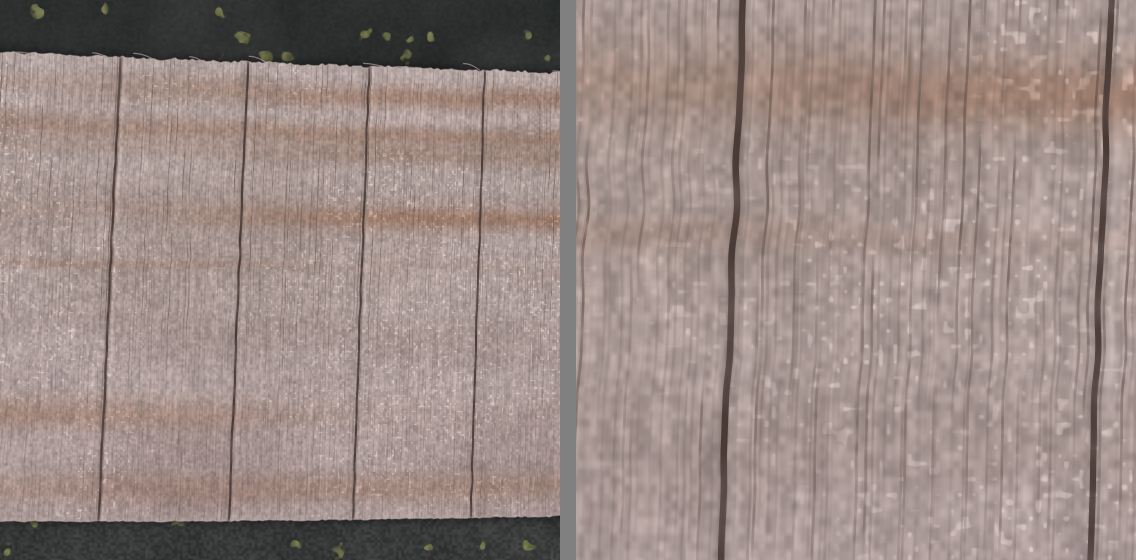
Left: the whole. Right: its middle third, enlarged.
Reproduce this texture procedurally as a Shadertoy shader.

```glsl
const vec3 WOOD = vec3(0.645, 0.582, 0.562);
const vec3 PALE = vec3(0.745, 0.690, 0.685);
const vec3 TAN = vec3(0.590, 0.445, 0.365);
const vec3 MAUVE = vec3(0.605, 0.530, 0.525);
const vec3 GROOVE = vec3(0.285, 0.225, 0.210);
const vec3 GRAIN = vec3(0.390, 0.315, 0.285);
const vec3 EARTH_DARK = vec3(0.150, 0.160, 0.160);
const vec3 EARTH_LIGHT = vec3(0.270, 0.275, 0.270);
const vec3 LEAF = vec3(0.470, 0.480, 0.300);
const float PITCH = 0.22;           // mean plank width
const float PITCH_SHRINK = 0.0055;  // planks narrow to the right
const float GROOVE_WIDTH = 0.0019;  // half widths
const float GRAIN_WIDTH = 0.0008;
const float GRAIN_PER_PLANK = 22.0;
const float ROUGHNESS = 0.17;
const int BAND_COUNT = 11;
// Stain bands: height on board, half width, strength at left, at right (negative is pale)
const vec4 BANDS[BAND_COUNT] = vec4[](
    vec4(0.985, 0.016, -0.5, -0.6), vec4(0.935, 0.024, 0.25, 0.75),
    vec4(0.890, 0.018, -0.4, -0.5), vec4(0.850, 0.023, 0.50, 0.60),
    vec4(0.805, 0.018, 0.15, 0.45), vec4(0.755, 0.030, -0.3, -0.45),
    vec4(0.668, 0.026, 0.15, 0.90), vec4(0.552, 0.012, 0.35, 0.15),
    vec4(0.470, 0.045, -0.1, -0.4), vec4(0.234, 0.034, 0.60, 0.10),
    vec4(0.070, 0.032, 0.40, 0.50));

float hash(vec2 p) {
    vec3 q = fract(p.xyx * 0.1031);
    q += dot(q, q.yzx + 33.33);
    return fract((q.x + q.y) * q.z);
}

float noise(vec2 p) {
    vec2 i = floor(p), f = fract(p);
    f = f * f * (3.0 - 2.0 * f);
    return mix(mix(hash(i), hash(i + vec2(1, 0)), f.x),
               mix(hash(i + vec2(0, 1)), hash(i + vec2(1, 1)), f.x), f.y);
}

float fbm(vec2 p) {
    float sum = 0.0, amp = 0.5;
    for (int i = 0; i < 4; i++) {
        sum += amp * noise(p);
        p = p * 2.03 + 17.7;
        amp *= 0.5;
    }
    return sum;
}

float stroke(float dist, float halfWidth, float px) {
    return clamp((halfWidth - dist) / px + 0.5, 0.0, 1.0);
}

// Plank coordinate: whole numbers fall on the leaning grooves
float plankCoord(vec2 uv) {
    float t = (uv.y - 0.07) / 0.83;
    float start = mix(0.176, 0.215, t), pitch = mix(0.238, 0.2335, t);
    float root = sqrt(pitch * pitch - 4.0 * PITCH_SHRINK * (uv.x - start));
    return (pitch - root) / (2.0 * PITCH_SHRINK);
}

// Broken hairlines at uneven spacing along each plank
float grainLines(float s, float y, float count, float px) {
    float x = s * count, ink = 0.0;
    for (int k = -1; k <= 1; k++) {
        float id = floor(x) + float(k);
        float centre = id + 0.5 + 0.7 * (hash(vec2(id, count)) - 0.5);
        float gaps = smoothstep(0.2, 0.65, noise(vec2(id * 7.3, y * 13.0)));
        float chips = 0.45 + 0.55 * noise(vec2(id * 3.1, y * 130.0));
        float strength = mix(0.15, 1.0, hash(vec2(id, count + 9.0)));
        float line = stroke(abs(x - centre) * PITCH / count, GRAIN_WIDTH, px);
        ink = max(ink, line * strength * gaps * chips);
    }
    return ink;
}

vec3 groundColor(vec2 uv) {
    float lower = step(uv.y, 0.5);
    float tone = fbm(uv * 9.0) * 0.75 + 0.3 * lower - 0.12;
    tone += (noise(uv * 210.0) - 0.5) * mix(0.25, 0.75, lower);
    vec3 col = mix(EARTH_DARK, EARTH_LIGHT, tone);
    // Scattered leaf flecks
    vec2 p = uv * 24.0, cell = floor(p);
    vec2 centre = 0.35 + 0.3 * vec2(hash(cell), hash(cell + 41.0));
    float size = 0.06 + 0.20 * hash(cell + 83.0);
    float dist = length(fract(p) - centre) + 0.32 * (noise(uv * 95.0) - 0.5);
    float fleck = step(0.72, hash(cell + 7.0)) * smoothstep(size + 0.06, size - 0.06, dist);
    return mix(col, LEAF * (0.7 + 0.5 * noise(uv * 130.0)), fleck * 0.8);
}

vec3 woodColor(vec2 uv, float v, float px) {
    float s = plankCoord(uv) + 0.012 * (noise(uv * vec2(3.0, 35.0)) - 0.5);
    vec3 col = mix(WOOD, MAUVE, smoothstep(0.6, 0.05, v) * 0.8);
    col = mix(col, PALE, 0.55 * smoothstep(0.3, 0.75, fbm(uv * vec2(3.0, 7.0))));
    // Stains across the planks
    float drift = v + 0.025 * (fbm(vec2(uv.x * 5.0, v * 9.0)) - 0.5);
    for (int i = 0; i < BAND_COUNT; i++) {
        vec4 b = BANDS[i];
        float z = (drift - b.x) / b.y;
        float amount = mix(b.z, b.w, smoothstep(0.1, 0.8, uv.x)) * exp(-z * z);
        col = mix(col, amount > 0.0 ? TAN : PALE, abs(amount) * 0.85);
    }
    // Rough sawn surface and bright fibres
    col *= 0.98 + 0.05 * hash(vec2(floor(s) + 5.0, 3.0));
    float rough = noise(uv * vec2(250.0, 205.0)) + 0.6 * noise(uv * 110.0) - 0.8;
    rough += 0.7 * (noise(vec2(s * 75.0, uv.y * 22.0)) - 0.5);
    col *= 1.0 + ROUGHNESS * rough;
    float glint = smoothstep(0.72, 0.95, noise(uv * vec2(235.0, 215.0) + 31.0));
    col += 0.13 * glint * smoothstep(0.3, 0.65, fbm(uv * 6.0 + 4.0));
    // Fine grain, then grooves with a worn right lip
    float grain = grainLines(s, uv.y, GRAIN_PER_PLANK, px) * mix(0.6, 1.0, smoothstep(0.3, 0.65, v));
    grain = max(grain, 0.4 * grainLines(s, uv.y, GRAIN_PER_PLANK * 1.9, px));
    col = mix(col, GRAIN, grain * 0.85);
    float side = (s - round(s)) * PITCH;
    col *= 1.0 - 0.18 * exp(-abs(side) * 260.0);
    col += 0.05 * exp(-pow((side - 0.007) * 300.0, 2.0));
    float wear = 0.7 + 0.3 * noise(vec2(round(s) * 9.0, uv.y * 60.0));
    return mix(col, GROOVE, stroke(abs(side), GROOVE_WIDTH, px) * wear);
}

void mainImage(out vec4 fragColor, in vec2 fragCoord) {
    vec2 uv = fragCoord / iResolution.xy;
    float px = 1.0 / iResolution.y;
    // Frayed, slightly tilted board edges
    float fray = 0.004 * (noise(vec2(uv.x * 160.0, 2.0)) + noise(vec2(uv.x * 45.0, 8.0)) - 1.0);
    float top = 0.906 - 0.036 * uv.x + fray;
    float bottom = 0.068 + 0.010 * uv.x * uv.x + 0.5 * fray;
    float edge = min(top - uv.y, uv.y - bottom);
    vec3 ground = groundColor(uv) * (1.0 - 0.35 * exp(min(edge, 0.0) * 120.0));
    vec3 wood = woodColor(uv, (uv.y - bottom) / (top - bottom), px);
    wood = mix(wood, PALE, 0.55 * exp(-max(edge, 0.0) * 330.0));
    vec3 col = mix(ground, wood, smoothstep(-px, px, edge));
    // Loose splinters along the upper edge
    for (int i = 0; i < 9; i++) {
        float id = float(i), len = 0.012 + 0.025 * hash(vec2(id, 21.0));
        float x = uv.x - (id + hash(vec2(id, 5.0))) / 9.0;
        float t = clamp(x / len, 0.0, 1.0);
        float curve = 0.906 - 0.036 * uv.x + 0.014 * hash(vec2(id, 13.0)) * (1.0 - t * t);
        float dist = length(vec2(x - t * len, uv.y - curve));
        col = mix(col, PALE * 0.85, 0.75 * stroke(dist, 0.0011, px));
    }
    fragColor = vec4(clamp(col, 0.0, 1.0), 1.0);
}
```
